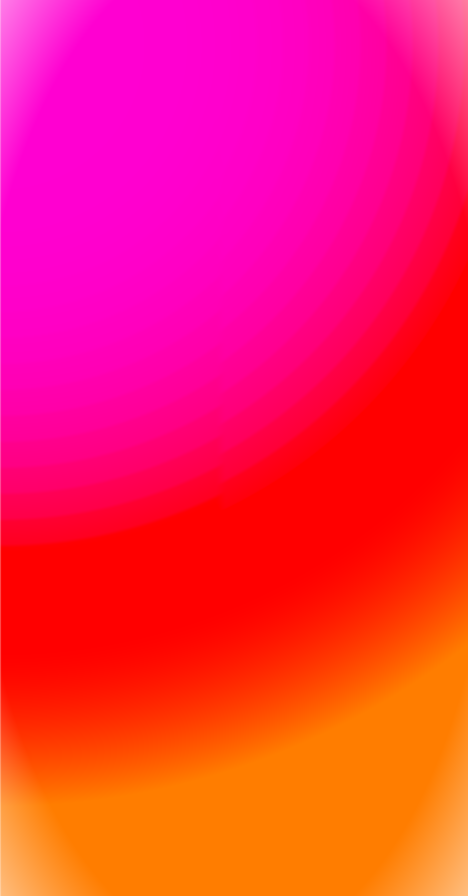
Reproduce this background procedurally as a WebGL 1 fragment shader.

```glsl
precision highp float;
// A warm backdrop of concentric arcs: a magenta disc fades through stepped
// pink bands into a red ring, then into orange. An elliptical vignette
// lightens the four corners. Lengths are fractions of the canvas height.

uniform vec2 u_resolution;

const vec2 CANVAS = vec2(0.5234, 1.0);
const vec2 ARC_CENTER = vec2(0.0, 0.95);

const vec3 MAGENTA = vec3(1.0, 0.0, 0.82);
const vec3 RED = vec3(1.0, 0.0, 0.0);
const vec3 ORANGE = vec3(1.0, 0.49, 0.0);
const vec3 WHITE = vec3(1.0);

const float MAGENTA_RADIUS = 0.575;
const float MAGENTA_FALLOFF = 4.8;
const float FADE_START = 0.677;   // red begins to turn orange
const float FADE_END = 0.85;      // pure orange from here
const float FADE_CURVE = 1.5;

const float BAND_WIDTH = 0.029;
const float BAND_STRENGTH = 0.55;
const float BAND_SHIFT = 0.018;   // offset of bands left of the seam
const float SEAM_X = 0.247;
const float SEAM_SOFTNESS = 0.007;

const vec2 CLEAR_ELLIPSE = vec2(0.29, 0.5625);
const float CORNER_REACH = 0.28;
const float CORNER_GLOW = 0.52;
const float RIM_WIDTH = 0.002;
const float RIM_GLOW = 0.35;

// Radius rounded to soft steps, blended with the smooth radius.
float bandedRadius(float radius, float shift) {
  float t = (radius + shift) / BAND_WIDTH;
  float stepped = floor(t) + smoothstep(0.8, 1.0, fract(t)) + 0.4;
  float offset = stepped * BAND_WIDTH - 0.5 * shift;
  return mix(radius, offset, BAND_STRENGTH);
}

vec3 arcColor(vec2 p) {
  float radius = distance(p, ARC_CENTER);

  // Pink bands, broken by a short step at the seam
  float seam = smoothstep(-SEAM_SOFTNESS, SEAM_SOFTNESS, p.x - SEAM_X);
  float banded = mix(bandedRadius(radius, BAND_SHIFT),
                     bandedRadius(radius, 0.0), seam);
  float pinkRatio = clamp(banded / MAGENTA_RADIUS, 0.0, 1.0);
  vec3 color = mix(MAGENTA, RED, pow(pinkRatio, MAGENTA_FALLOFF));

  // Outer fade to orange
  float fade = clamp((radius - FADE_START) / (FADE_END - FADE_START), 0.0, 1.0);
  return mix(color, ORANGE, pow(fade, FADE_CURVE));
}

// Amount of white in the corners, zero inside the clear ellipse.
float cornerLight(vec2 p) {
  float reach = length((p - 0.5 * CANVAS) / CLEAR_ELLIPSE) - 1.0;
  return CORNER_GLOW * clamp(reach / CORNER_REACH, 0.0, 1.0);
}

void main() {
  vec2 p = gl_FragCoord.xy / u_resolution * CANVAS;
  vec3 color = mix(arcColor(p), WHITE, cornerLight(p));

  // Thin pale rim on the left side
  float rim = 1.0 - smoothstep(0.0, RIM_WIDTH, p.x);
  color = mix(color, WHITE, RIM_GLOW * rim);

  gl_FragColor = vec4(color, 1.0);
}
```
